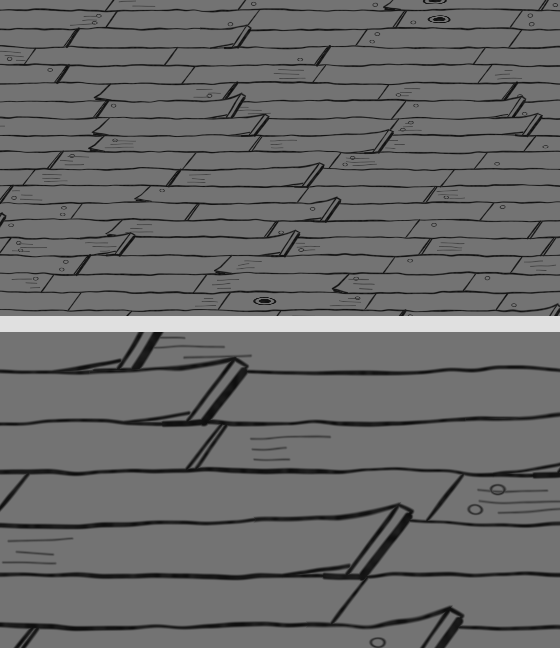
Top: the whole. Bottom: its middle third, enlarged.
A Shadertoy shader for this texture:

```glsl
// Worn grey floorboards in rough ink: staggered slanted joints, lifted ends, nails and grain.

const float ROWS = 17.87;        // board rows over the canvas height
const float BOARD_LENGTH = 7.94; // in row heights: four boards across

float hash(vec2 p) {
    return fract(sin(dot(p, vec2(127.1, 311.7))) * 43758.5453);
}

float noise(vec2 p) {
    vec2 i = floor(p), f = fract(p);
    f = f * f * (3.0 - 2.0 * f);
    return mix(mix(hash(i), hash(i + vec2(1, 0)), f.x),
               mix(hash(i + vec2(0, 1)), hash(i + vec2(1, 1)), f.x), f.y);
}

float segment(vec2 p, vec2 a, vec2 b) {
    vec2 pa = p - a, ba = b - a;
    return length(pa - ba * clamp(dot(pa, ba) / dot(ba, ba), 0.0, 1.0));
}

// Coverage of a soft stroke with the given half width
float stroke(float dist, float halfWidth) {
    float soft = max(0.03, 0.7 * ROWS / iResolution.y);
    return 1.0 - smoothstep(halfWidth - soft, halfWidth + soft, dist);
}

// Board end that curls up over the row above, hiding the lines behind it
float liftedEnd(float ink, vec2 p, float lift, float width) {
    vec2 foot = vec2(-0.4, 0.0), tip = vec2(0.5, 1.0 + lift);
    float bend = clamp((p.x + 2.2) / (tip.x + 2.2), 0.0, 1.0);
    float top = 1.0 + lift * bend * bend * bend;
    float side = p.x - mix(foot.x, tip.x, p.y / tip.y);
    float body = max(max(p.y - top, side - 0.28), max(0.7 - p.y, -2.2 - p.x));
    ink *= 1.0 - stroke(body, 0.0);

    float topEdge = max(abs(p.y - top) * 0.85, max(p.x - tip.x, -2.2 - p.x));
    vec2 backTip = tip + vec2(0.24, -0.14), backFoot = foot + vec2(0.32, 0.0);
    float edges = min(segment(p, foot, tip), segment(p, backFoot, backTip));
    edges = min(min(edges, topEdge), segment(p, tip, backTip));
    edges = min(edges, segment(p, foot - vec2(1.2, 0.0), foot + vec2(0.05, 0.2)));
    ink = max(ink, stroke(edges, width));
    ink = max(ink, stroke(segment(p, backFoot, backTip - vec2(0.06, 0.1)), 0.08));
    return max(ink, stroke(segment(p, foot - vec2(0.4, 0.0), backFoot), 0.06));
}

// One joint with its wear; p is measured from the middle of its foot
float joint(float ink, vec2 p, vec2 id) {
    float kind = hash(id + 3.7);
    float width = 0.035 * (0.65 + 0.7 * noise(p * 2.0 + id * 5.0));
    vec2 foot = vec2(-0.38, 0.0), tip = vec2(0.38, 1.0);

    if (kind < 0.13) {
        ink = liftedEnd(ink, p, 0.2 + 0.25 * hash(id + 8.1), width);
    } else if (kind < 0.25) { // chipped corner
        vec2 notch = vec2(-0.2, 0.42), corner = vec2(-0.55, 0.2);
        float edge = min(segment(p, tip, notch), segment(p, notch, corner));
        edge = min(edge, segment(p, corner, vec2(0.35, 0.03)));
        ink = max(ink, stroke(edge, width));
        ink = max(ink, stroke(segment(p, vec2(-0.45, 0.1), vec2(0.0, 0.03)), 0.06));
    } else { // plain cut, sometimes with a dark gap beside it
        ink = max(ink, stroke(segment(p, foot, tip), width));
        if (kind < 0.48) {
            vec2 gap = vec2(0.17, 0.0);
            ink = max(ink, stroke(segment(p, foot + gap, tip + gap * 0.6), 0.03 + 0.05 * hash(id + 2.2)));
        }
    }

    // Nail heads
    float side = hash(id + 5.3) < 0.3 ? -1.0 : 1.0;
    for (float j = 0.0; j < 2.0; j++) {
        vec2 seed = id + 11.3 * (j + 1.0);
        vec2 nail = vec2(side * (0.6 + 0.5 * hash(seed)), 0.3 + 0.42 * j);
        nail.x += 0.7 * (nail.y - 0.5);
        float ring = abs(length((p - nail) * vec2(1.0, 1.5)) - 0.13);
        ink = max(ink, 0.75 * stroke(ring, 0.025) * step(0.6, hash(seed + 1.9)));
    }

    // Short grain streaks
    float worn = step(0.6, hash(id + 6.4));
    for (float j = 0.0; j < 3.0; j++) {
        vec2 seed = id + 4.7 * (j + 1.0);
        vec2 start = vec2(side * (0.3 + 0.9 * hash(seed)), 0.25 + 0.22 * j);
        vec2 end = start + vec2(side * (0.4 + 1.2 * hash(seed + 2.6)), 0.1 * hash(seed + 7.2) - 0.05);
        ink = max(ink, 0.6 * worn * stroke(segment(p, start, end), 0.018));
    }

    // Rare knot
    float knot = length((p - vec2(2.3, 0.5)) * vec2(1.0, 3.2));
    float knotInk = max(stroke(abs(knot - 0.6), 0.06), stroke(knot - 0.35, 0.0));
    return max(ink, knotInk * step(0.94, hash(id + 9.6)));
}

void mainImage(out vec4 fragColor, in vec2 fragCoord) {
    vec2 p = fragCoord / iResolution.y * ROWS - vec2(0.0, 0.29);
    p.y -= 0.13 * sin(p.y * 0.37); // uneven row heights
    p += 0.14 * (noise(p * vec2(0.5, 1.0)) - 0.5) + 0.06 * (noise(p * 2.0 + 40.0) - 0.5);

    // Long seams with changing pen pressure
    float seam = floor(p.y + 0.5);
    float pressure = noise(vec2(p.x * 0.8, seam * 7.0));
    float ink = stroke(abs(p.y - seam), 0.038 * (0.6 + 0.8 * pressure));

    // Staggered joints, upper rows first so lifted ends overlap them
    for (float dy = 1.0; dy >= -1.0; dy--) {
        float row = floor(p.y) + dy;
        float along = p.x / BOARD_LENGTH - hash(vec2(row, 17.0));
        for (float dx = -1.0; dx <= 1.0; dx++) {
            vec2 id = vec2(floor(along) + dx, row);
            float offset = along - id.x - 0.25 * hash(id);
            ink = joint(ink, vec2(offset * BOARD_LENGTH, p.y - row), id);
        }
    }

    ink *= 0.82 + 0.18 * noise(p * 9.0); // dry ink grain
    fragColor = vec4(mix(vec3(0.45), vec3(0.05), ink), 1.0);
}
```
